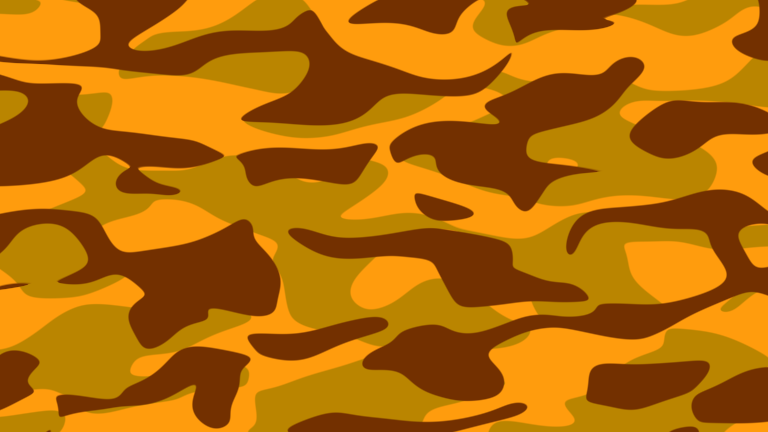
A WebGL 1 fragment shader for this pattern:

```glsl
precision highp float;
// Three-colour camouflage: brown fingers over olive patches on an orange ground.
// Each layer thresholds a warped, horizontally stretched sum of random waves;
// the sum is scaled to unit variance, so the threshold sets the covered share.

uniform vec2 u_resolution;

const float PI = 3.14159265;
const int WAVE_COUNT = 22;

const vec3 ORANGE = vec3(1.0, 0.61, 0.05);
const vec3 OLIVE = vec3(0.73, 0.52, 0.0);
const vec3 BROWN = vec3(0.45, 0.19, 0.0);

float hash(vec2 p) {
    vec3 q = fract(vec3(p.xyx) * 0.1031);
    q += dot(q, q.yzx + 33.33);
    return fract((q.x + q.y) * q.z);
}

// Random waves in all directions around one wavelength, with unit variance.
float waveField(vec2 p, vec2 wavelength, float spread, float seed) {
    vec2 q = p / wavelength * 2.0 * PI;
    float sum = 0.0;
    for (int i = 0; i < WAVE_COUNT; i++) {
        float n = float(i);
        float angle = PI * (n + hash(vec2(n, seed))) / float(WAVE_COUNT);
        float frequency = mix(1.0 - spread, 1.0 + spread, hash(vec2(n + 31.7, seed)));
        float phase = 2.0 * PI * hash(vec2(n + 67.3, seed));
        vec2 direction = vec2(cos(angle), sin(angle));
        sum += cos(frequency * dot(q, direction) + phase);
    }
    return sum * sqrt(2.0 / float(WAVE_COUNT));
}

// Bends the plane so that round patches grow hooks and fingers.
vec2 warp(vec2 p, vec2 amount, float seed) {
    vec2 wavelength = vec2(0.42, 0.24);
    return p + amount * vec2(waveField(p, wavelength, 0.3, seed),
                             waveField(p, wavelength, 0.3, seed + 5.0));
}

float camoField(vec2 p, vec2 size, vec2 bend, float seed) {
    return waveField(warp(p, bend, seed + 11.0), size, 0.5, seed);
}

// Layer coverage with an edge smoothed over about one pixel.
float camoMask(vec2 p, float pixel, vec2 size, vec2 bend, float threshold, float seed) {
    float value = camoField(p, size, bend, seed);
    vec2 slope = vec2(camoField(p + vec2(pixel, 0.0), size, bend, seed),
                      camoField(p + vec2(0.0, pixel), size, bend, seed)) - value;
    float edgeDistance = (value - threshold) / max(length(slope), 1e-5);
    return smoothstep(-1.0, 1.0, edgeDistance);
}

void main() {
    float pixel = 1.0 / u_resolution.y;
    vec2 p = gl_FragCoord.xy * pixel;

    float olive = camoMask(p, pixel, vec2(0.43, 0.165), vec2(0.045, 0.022), 0.07, 23.0);
    float brown = camoMask(p, pixel, vec2(0.4, 0.138), vec2(0.05, 0.024), 0.29, 41.0);

    vec3 color = mix(ORANGE, OLIVE, olive);
    color = mix(color, BROWN, brown);
    gl_FragColor = vec4(color, 1.0);
}
```
